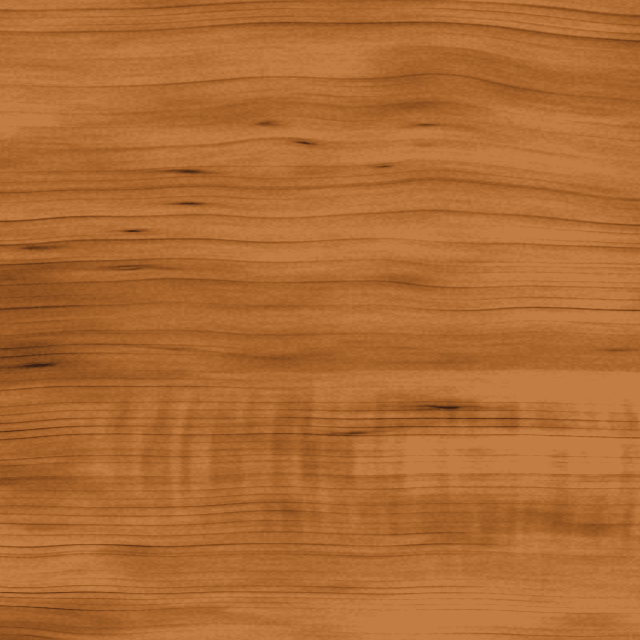
A WebGL 2 fragment shader for this texture:

```glsl
#version 300 es
precision highp float;

uniform vec2 u_resolution;
out vec4 fragColor;

// Colour ramp, dark to light
const vec3 CHAR_BROWN = vec3(0.23, 0.12, 0.07);
const vec3 DEEP_BROWN = vec3(0.55, 0.31, 0.12);
const vec3 AMBER      = vec3(0.66, 0.39, 0.165);
const vec3 HONEY      = vec3(0.76, 0.49, 0.27);

// Tuning values, lengths in canvas units
const float BASE_TONE     = 0.89;
const float BROAD_DEPTH   = 0.50;
const float BAND_DEPTH    = 0.36;
const float SMUDGE_DEPTH  = 0.20;
const float FIBRE_DEPTH   = 0.11;
const float SPECK_DEPTH   = 0.13;
const float CURL_DEPTH    = 0.24;
const float RING_COUNT    = 25.0;
const float FINE_COUNT    = 78.0;
const float SEAM_HEIGHT   = 0.423;
const int   STREAK_COUNT  = 16;

float hash(vec2 p) {
    vec3 q = fract(p.xyx * 0.1031);
    q += dot(q, q.yzx + 33.33);
    return fract((q.x + q.y) * q.z);
}

float noise(vec2 p) {
    vec2 cell = floor(p), f = fract(p);
    f = f * f * f * (f * (f * 6.0 - 15.0) + 10.0);
    float low  = mix(hash(cell), hash(cell + vec2(1, 0)), f.x);
    float high = mix(hash(cell + vec2(0, 1)), hash(cell + vec2(1, 1)), f.x);
    return mix(low, high, f.y);
}

float fbm(vec2 p) {
    float sum = 0.0, weight = 0.5;
    for (int i = 0; i < 3; i++) {
        sum += weight * noise(p);
        p = p * 2.03 + 17.3;
        weight *= 0.5;
    }
    return sum / 0.875;
}

// Height bent along the grain, more strongly towards the top
float grainHeight(vec2 p) {
    float bend = 0.035 + 0.075 * smoothstep(0.5, 1.0, p.y);
    return p.y + bend * (fbm(p * vec2(1.8, 2.5) + 3.0) - 0.5)
               + 0.008 * (noise(p * vec2(7.0, 9.0)) - 0.5);
}

// Growth rings: a soft shade that ends in a thin dark line
float rings(float phase, float x, float softness, float lineDepth) {
    float id = floor(phase), f = fract(phase);
    float blur = 1.5 * fwidth(phase);
    float shade = smoothstep(0.1, 0.85, f);
    shade *= shade * shade * (1.0 - smoothstep(0.85, 0.85 + clamp(blur, 0.06, 0.15), f));
    float offset = (f - 0.85) / max(0.045, 0.5 * blur);
    float crease = exp(-offset * offset) * smoothstep(1.0, 0.94, f);
    float strength = hash(vec2(id, 5.0)) * (0.25 + 1.1 * noise(vec2(x * 3.0, id * 7.7)));
    return strength * (softness * shade + lineDepth * crease);
}

// Short dark mineral streaks, tilted a little, each with a faint long tail
float streaks(float x, float g) {
    float dark = 0.0;
    float ragged = 0.3 + 1.1 * noise(vec2(x * 30.0, g * 340.0));
    for (int i = 0; i < STREAK_COUNT; i++) {
        float k = float(i);
        vec2 centre = vec2(fract(k * 0.618 + 0.3 * hash(vec2(k, 1.0))),
                           0.22 + 0.56 * hash(vec2(k, 2.0)));
        float size = hash(vec2(k, 3.0));
        vec2 d = vec2(x, g) - centre;
        d.y += d.x * 0.12 * (hash(vec2(k, 6.0)) - 0.5);
        d /= vec2(mix(0.013, 0.055, size * size), mix(0.0022, 0.0042, hash(vec2(k, 7.0))));
        float body = exp(-dot(d, d));
        float tail = exp(-d.x * d.x * 0.10 - d.y * d.y * 0.5);
        dark += (0.65 * body + 0.22 * tail) * mix(0.25, 1.0, hash(vec2(k, 4.0)));
    }
    return dark * ragged;
}

vec3 woodColour(float tone) {
    vec3 c = mix(CHAR_BROWN, DEEP_BROWN, clamp(tone / 0.5, 0.0, 1.0));
    c = mix(c, AMBER, clamp((tone - 0.5) / 0.25, 0.0, 1.0));
    return mix(c, HONEY, clamp((tone - 0.75) / 0.25, 0.0, 1.0));
}

void main() {
    vec2 p = gl_FragCoord.xy / u_resolution;
    float g = grainHeight(p);
    float upper = smoothstep(0.5, 0.62, p.y);

    // Broad tone and bands
    float tone = BASE_TONE;
    tone += BROAD_DEPTH * (fbm(p * vec2(2.5, 6.0) + 9.0) - 0.5);
    tone += BAND_DEPTH * (fbm(vec2(p.x * 2.2, g * 20.0) + 31.0) - 0.5);
    float smudge = fbm(vec2(p.x * 4.5, g * 26.0) + 70.0);
    tone -= SMUDGE_DEPTH * smoothstep(0.5, 0.8, smudge) * mix(1.0, 0.6, upper);

    // Fibres and specks
    tone += FIBRE_DEPTH * (noise(vec2(p.x * 14.0, g * 210.0)) - 0.5);
    tone += SPECK_DEPTH * (noise(p * vec2(210.0, 400.0)) - 0.5);

    // Darker board above a crisp seam
    float seam = smoothstep(SEAM_HEIGHT, SEAM_HEIGHT + 0.004, g);
    tone -= 0.15 * seam * (1.0 - smoothstep(0.45, 0.59, g)) * (0.2 + noise(p * vec2(4.0, 9.0)));

    // Wide rings above, fine rings below
    float phase = g * RING_COUNT + 2.5 * noise(vec2(g * 6.0, 2.0));
    tone -= mix(0.35, 1.0, upper) * rings(phase, p.x, 0.28, 0.36);
    float finePhase = g * FINE_COUNT + 4.0 * noise(vec2(g * 9.0, 8.0));
    float fineMask = mix(1.0, 0.5, upper) * smoothstep(0.25, 0.65, fbm(p * vec2(2.0, 7.0) + 50.0));
    tone -= fineMask * rings(finePhase, p.x + 4.0, 0.12, 0.42);

    // Curly figure across the grain
    float curlZone = smoothstep(0.06, 0.22, p.y) * (1.0 - smoothstep(0.33, 0.44, p.y));
    float curlMask = curlZone * smoothstep(0.2, 0.75, fbm(p * vec2(4.0, 9.0) + 12.0) + 0.2 * p.x);
    float curl = noise(vec2(p.x * 66.0 + 2.0 * noise(p * 7.0), p.y * 11.0));
    tone += CURL_DEPTH * curlMask * (curl - 0.5);

    tone -= streaks(p.x, g);
    fragColor = vec4(woodColour(tone), 1.0);
}
```
